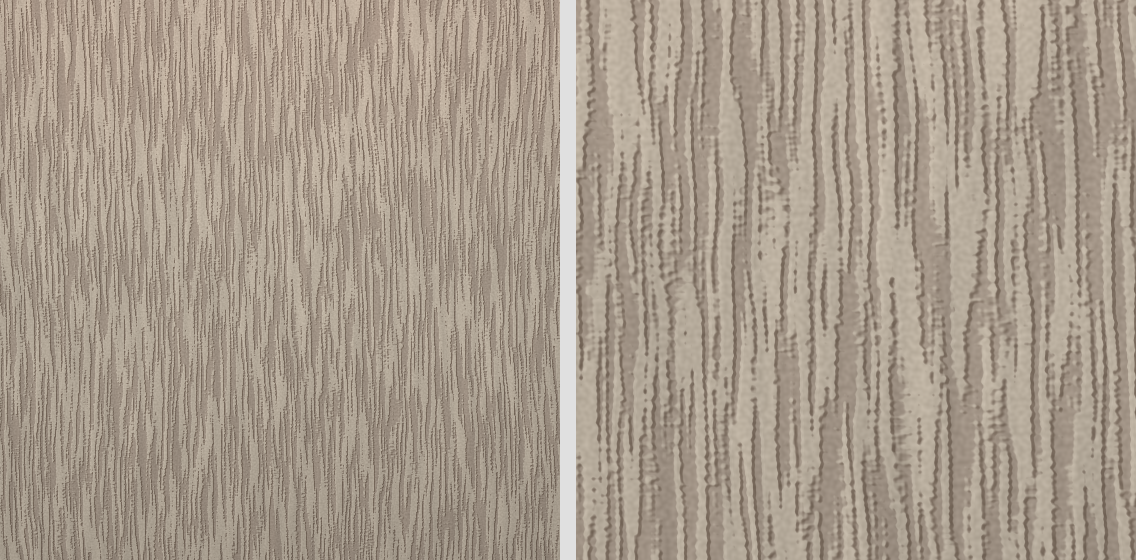
Left: the whole. Right: its middle third, enlarged.
Give the GLSL for this texture, as a three.js fragment shader.

```glsl
// Pale taupe wood-grain panel with fine, ragged vertical grooves.
varying vec2 vUv;

vec2 randomDirection(vec2 cell) {
  vec3 q = fract(cell.xyx * vec3(0.1031, 0.1030, 0.0973));
  q += dot(q, q.yzx + 33.33);
  float angle = 6.2832 * fract((q.x + q.y) * q.z);
  return vec2(cos(angle), sin(angle));
}

float gradientNoise(vec2 p) {
  vec2 cell = floor(p);
  vec2 f = p - cell;
  vec2 blend = f * f * f * (f * (f * 6.0 - 15.0) + 10.0);
  float a = dot(randomDirection(cell), f);
  float b = dot(randomDirection(cell + vec2(1.0, 0.0)), f - vec2(1.0, 0.0));
  float c = dot(randomDirection(cell + vec2(0.0, 1.0)), f - vec2(0.0, 1.0));
  float d = dot(randomDirection(cell + 1.0), f - 1.0);
  return mix(mix(a, b, blend.x), mix(c, d, blend.x), blend.y);
}

// Noise drawn out along y; the shear keeps its rows from lining up.
float streaks(vec2 p, float across, float along) {
  return gradientNoise(vec2(p.x * across, p.y * along + p.x * across * 0.37) + across);
}

// Groove coverage: 1 in a groove, 0 on the raised surface.
float groove(vec2 p) {
  float depth = streaks(p, 145.0, 9.0) + 0.55 * streaks(p, 240.0, 22.0);
  depth += 0.3 * gradientNoise(p * vec2(140.0, 300.0));
  depth += 0.2 * streaks(p, 22.0, 4.0) - 0.02;
  return smoothstep(-0.12, 0.12, depth);
}

void main() {
  // Slow bends and small wobbles of the grain
  vec2 p = vUv;
  p.x += 0.025 * gradientNoise(vUv * vec2(2.5, 2.0) + 7.0);
  p.x += 0.003 * gradientNoise(vUv * vec2(30.0, 16.0));
  p.x -= 0.03 * vUv.x * vUv.y;

  // Grooves with a thin dark left wall and a faintly lit right rim
  float inside = groove(p);
  float leftSide = groove(p - vec2(0.0019, -0.0009));
  float shadow = inside * (1.0 - leftSide);
  float rim = (1.0 - inside) * leftSide;

  vec3 raised = vec3(0.706, 0.664, 0.603);
  vec3 hollow = vec3(0.612, 0.560, 0.508);
  vec3 wall = vec3(0.440, 0.382, 0.330);
  vec3 color = mix(raised, hollow, inside);
  color = mix(color, wall, 0.85 * shadow);
  color += 0.025 * rim;

  // Surface tone and fine grain
  color *= 1.0 + 0.08 * streaks(p, 70.0, 6.0);
  color += 0.06 * gradientNoise(vUv * 290.0);

  // Soft light from above, dimming toward the corners
  vec2 fromLight = vUv - vec2(0.45, 0.7);
  float light = 0.99 + 0.09 * vUv.y - 0.13 * dot(fromLight, fromLight);
  light += 0.02 * gradientNoise(vUv * 3.0 + 20.0);
  vec3 warmth = mix(vec3(1.0), vec3(1.015, 0.99, 0.985), smoothstep(0.5, 1.0, vUv.y));
  gl_FragColor = vec4(color * light * warmth, 1.0);
}
```
